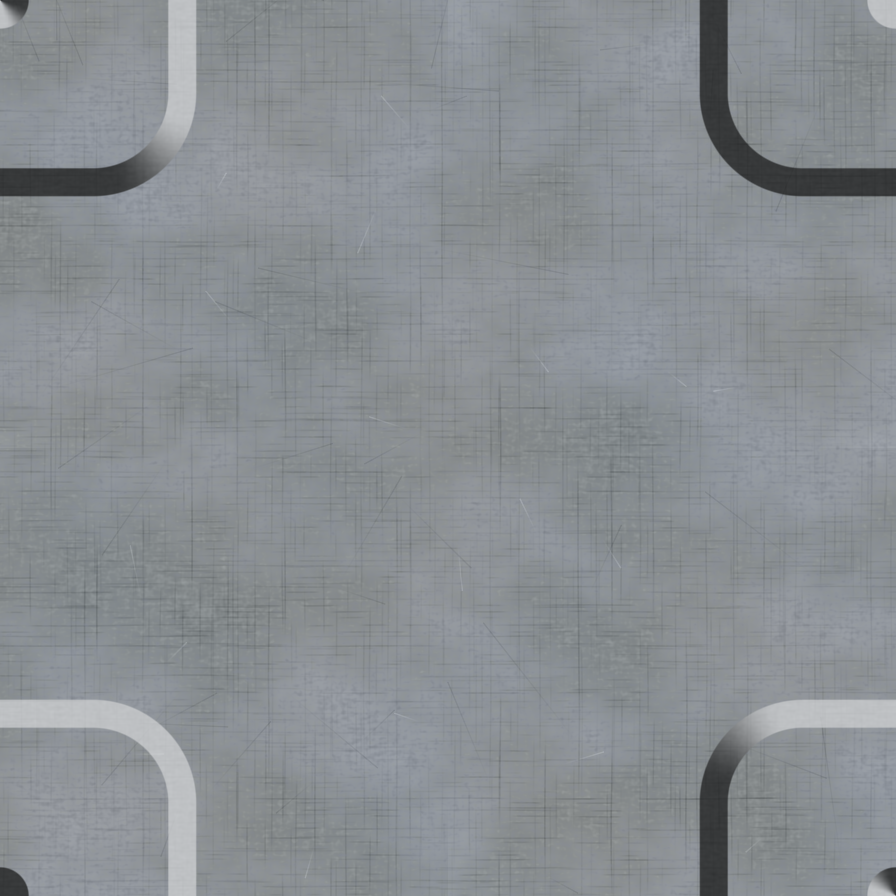
This texture is drawn by a three.js fragment shader. Its source:

```glsl
// Worn brushed metal with one raised rounded plate per repeat, centred on the
// cell corners, each with a lit bevel and a small countersunk dimple.
// Distance functions shape the relief; gradient noise makes stains and weave.

#define REPEATS 1.0
#define PLATE_HALF 0.219
#define PLATE_RADIUS 0.115
#define BEVEL_WIDTH 0.0312
#define DIMPLE_RADIUS 0.032
#define EDGE_SOFT 0.0012
#define SCRATCHES 60
#define GRAIN_STRENGTH 0.075
#define CLEAN_METAL vec3(0.572, 0.592, 0.622)
#define STAINED_METAL vec3(0.513, 0.533, 0.538)
#define BEVEL_LIGHT vec3(0.745, 0.755, 0.765)
#define BEVEL_DARK vec3(0.215, 0.222, 0.226)

varying vec2 vUv;

vec2 hash2(vec2 p) {
  vec3 q = fract(vec3(p.xyx) * vec3(0.1031, 0.1030, 0.0973));
  q += dot(q, q.yzx + 33.33);
  return fract((q.xx + q.yz) * q.zy);
}

float gradientAt(vec2 cell, vec2 offset) {
  float angle = 6.28318 * hash2(cell).x;
  return dot(vec2(cos(angle), sin(angle)), offset);
}

float noise(vec2 p) {
  vec2 i = floor(p), f = fract(p);
  vec2 u = f * f * f * (f * (f * 6.0 - 15.0) + 10.0);
  vec2 e = vec2(1.0, 0.0);
  return mix(mix(gradientAt(i, f), gradientAt(i + e, f - e), u.x),
             mix(gradientAt(i + e.yx, f - e.yx), gradientAt(i + 1.0, f - 1.0), u.x), u.y);
}

float fbm(vec2 p) {
  float sum = 0.0, amp = 1.0;
  for (int i = 0; i < 6; i++) {
    sum += amp * noise(p);
    p = mat2(1.6, 1.2, -1.2, 1.6) * p + 17.3;
    amp *= 0.6;
  }
  return sum;
}

// Straight hairlines running along p.y, one per column, broken into dashes
float hairlines(vec2 p, float count, float dashes, float seed) {
  float across = (p.x + 0.002 * noise(p * 7.0 + seed)) * count;
  float column = floor(across);
  vec2 rnd = hash2(vec2(column, seed));
  float dist = abs(fract(across) - mix(0.2, 0.8, rnd.x)) / count;
  float line = 1.0 - smoothstep(0.0003, 0.0016, dist);
  float dash = noise(vec2(p.y * dashes + 40.0 * rnd.y, column * 1.37 + seed));
  return line * smoothstep(-0.05, 0.25, dash) * (0.4 + 0.6 * rnd.y);
}

// Signed sum of randomly placed bright nicks and longer dark scratches
float scratches(vec2 p) {
  float sum = 0.0;
  for (int i = 0; i < SCRATCHES; i++) {
    vec2 start = hash2(vec2(float(i), 3.7));
    vec2 rnd = hash2(vec2(float(i), 41.3));
    float bright = step(0.65, hash2(vec2(float(i), 77.1)).x);
    float angle = 6.28318 * rnd.x;
    float len = mix(0.04, 0.02, bright) + mix(0.14, 0.04, bright) * rnd.y;
    vec2 dir = vec2(cos(angle), sin(angle));
    vec2 d = p - start;
    float along = clamp(dot(d, dir), 0.0, len);
    float line = 1.0 - smoothstep(0.0002, 0.0014, length(d - dir * along));
    sum += line * (1.0 - along / len) * mix(-0.05, 0.075, bright);
  }
  return sum;
}

// Faint tonal seams where the sheet's quarters meet near its borders
float seams(vec2 p) {
  vec2 border = smoothstep(0.36, 0.5, abs(p - 0.5));
  float above = step(0.5, p.y) * (1.0 - smoothstep(0.5, 0.54, p.y));
  float right = step(0.5, p.x) * (1.0 - smoothstep(0.5, 0.6, p.x));
  return 0.03 * border.x * above + 0.025 * border.y * right;
}

// Bevel tone for an outward normal, lit from the upper right
vec3 bevelColour(vec2 normal) {
  float facing = dot(normal, vec2(0.7071));
  return mix(BEVEL_DARK, BEVEL_LIGHT, smoothstep(-0.55, 0.55, facing));
}

void main() {
  // Metal sheet: cloudy stains broken up by a fine woven grain
  vec2 p = vUv;
  float grain = 0.60 * noise(p * vec2(42.0, 210.0)) + 0.45 * noise(p * vec2(190.0, 36.0) + 9.0)
              + 0.55 * noise(p * vec2(130.0, 250.0) + 3.0) + 0.40 * noise(p * 270.0 + 60.0);
  float cloud = fbm(p * vec2(3.6, 4.4) + 5.0) + 0.25 * (0.5 - p.x);
  float stain = smoothstep(-0.5, 0.5, cloud + 0.8 * grain);
  vec3 colour = mix(CLEAN_METAL, STAINED_METAL, stain);
  colour += vec3(0.010, 0.0, -0.012) * noise(p * 5.0 + 31.0);

  // Wear: crossing hairlines, scratches and seams
  float lines = 0.8 * hairlines(p.yx, 85.0, 11.0, 4.0) + 0.8 * hairlines(p.yx, 140.0, 24.0, 23.0)
              + hairlines(p, 58.0, 6.0, 12.0) + 0.7 * hairlines(p, 110.0, 13.0, 51.0);
  float wear = GRAIN_STRENGTH * grain + scratches(p) + seams(p);
  wear += 0.007 - 0.058 * lines * (0.6 + 0.6 * stain);

  // Rounded plate bevel around the nearest cell corner
  vec2 c = fract(p * REPEATS + 0.5) - 0.5;
  vec2 q = abs(c) - (PLATE_HALF - PLATE_RADIUS);
  vec2 outer = max(q, 0.0);
  float dist = length(outer) + min(max(q.x, q.y), 0.0) - PLATE_RADIUS;
  float band = abs(dist + 0.5 * BEVEL_WIDTH) - 0.5 * BEVEL_WIDTH;
  vec2 normal = sign(c) * outer / max(length(outer), 0.0001);
  float bevelMask = 1.0 - smoothstep(-EDGE_SOFT, EDGE_SOFT, band);
  vec3 bevel = bevelColour(normal) + 0.3 * wear;
  colour = mix(colour + wear, bevel, bevelMask);

  // Sunken dimple, shaded the opposite way
  float radius = length(c);
  float dimpleMask = 1.0 - smoothstep(-EDGE_SOFT, EDGE_SOFT, radius - DIMPLE_RADIUS);
  vec3 dimple = bevelColour(-c / max(radius, 0.0001)) + 0.3 * wear;
  gl_FragColor = vec4(mix(colour, dimple, dimpleMask), 1.0);
}
```
